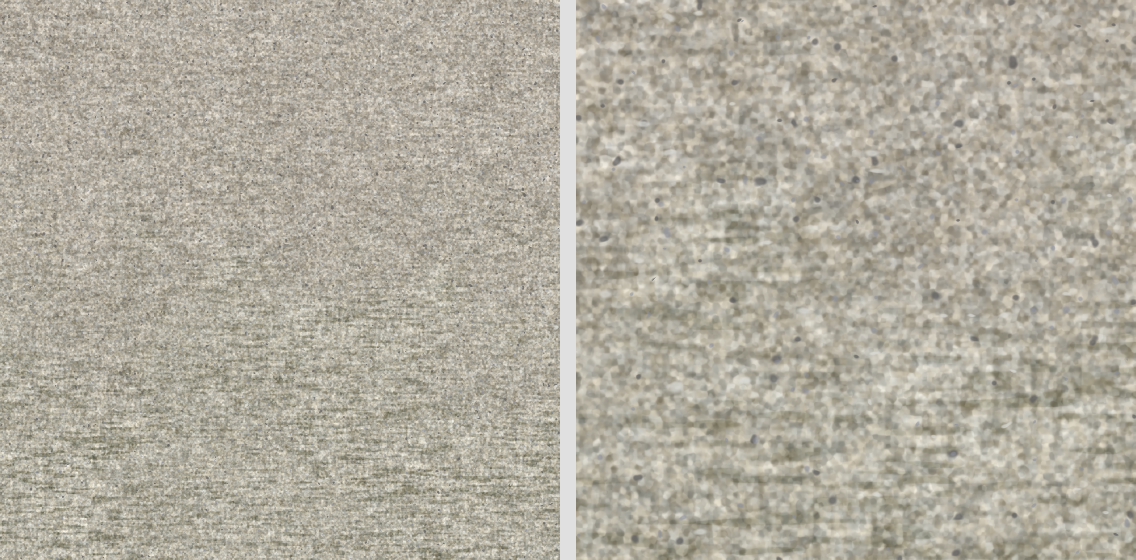
Left, the full canvas; right, a detail of the centre.
A WebGL 2 fragment shader for this texture:

```glsl
#version 300 es
precision highp float;
// Weathered oatmeal cloth: soft cellular grain in warm greys, crossed by
// stretched cells that read as horizontal and vertical threads. Worn patches
// lower down strengthen the threads; dark, blue and pale flecks lie on top.
uniform vec2 u_resolution;
out vec4 fragColor;

vec3 hash3(vec2 p) {
    vec3 q = fract(p.xyx * vec3(0.1031, 0.1030, 0.0973));
    q += dot(q, q.yxz + 33.33);
    return fract((q.xxy + q.yzz) * q.zyx);
}

// Three random tones per cell, blended softly between jittered centres.
vec3 cellTone(vec2 p) {
    vec2 cell = floor(p);
    vec3 sum = vec3(0.0);
    float total = 0.0;
    for (int y = -1; y <= 1; y++) {
        for (int x = -1; x <= 1; x++) {
            vec2 id = cell + vec2(x, y);
            vec2 offset = id + 0.15 + 0.7 * hash3(id + 57.0).xy - p;
            float weight = exp(-6.0 * dot(offset, offset));
            sum += weight * hash3(id);
            total += weight;
        }
    }
    return sum / total;
}

// Coverage of sparse round flecks, at most one in each cell.
float flecks(vec2 p, float chance) {
    vec2 id = floor(p);
    vec3 rnd = hash3(id + 211.0);
    vec2 centre = 0.3 + 0.4 * rnd.xy;
    float radius = mix(0.10, 0.26, hash3(id + 419.0).x);
    float dist = length(fract(p) - centre);
    return step(rnd.z, chance) * (1.0 - smoothstep(radius * 0.4, radius * 1.2, dist));
}

void main() {
    vec2 uv = gl_FragCoord.xy / u_resolution.y;

    // Broad patches: where threads are exposed and where the cloth is tinted.
    vec3 cloud = 0.5 * cellTone(uv * 4.0 + 3.0) + 0.5 * cellTone(uv * 11.0 + 40.0);
    float lower = 1.0 - smoothstep(0.2, 0.8, uv.y + 0.5 * (cloud.x - 0.5));
    float worn = mix(0.55, 1.0, lower) * mix(0.4, 1.6, cloud.y);

    // Grain and threads, each centred on zero.
    vec3 grain = cellTone(uv * 265.0) - 0.5;
    vec3 fine = cellTone(uv * 400.0 + 17.0) - 0.5;
    vec3 clump = cellTone(uv * vec2(95.0, 140.0) + 9.0) - 0.5;
    vec3 weft = cellTone(uv * vec2(32.0, 240.0) + 71.0) - 0.5;
    vec3 warp = cellTone(uv * vec2(230.0, 42.0) + 133.0) - 0.5;
    float weave = sin(uv.y * 942.0 + 2.0 * clump.z) * sin(uv.x * 880.0 + 2.0 * clump.y);

    float tone = 0.21 * grain.x + 0.12 * fine.x + 0.075 * clump.x;
    tone += worn * (0.15 * weft.x + 0.09 * warp.x) + 0.012 * weave;
    tone += 0.03 * (cloud.z - 0.5);
    vec3 colour = vec3(0.696, 0.676, 0.626) + tone;

    // Faintly warm and cool grains, a little pinker above and greener below.
    colour += vec3(0.022, 0.0, -0.032) * (grain.y + 0.6 * clump.y);
    colour += mix(vec3(0.003, -0.002, 0.001), vec3(-0.003, 0.002, -0.003), lower);

    // Olive stains follow dark threads; chalky wear gathers in small patches.
    float stain = smoothstep(0.12, 0.35, -weft.x - 0.4 * clump.x) * worn * lower;
    colour -= vec3(0.045, 0.040, 0.055) * stain;
    float chalk = smoothstep(0.66, 0.88, cellTone(uv * vec2(24.0, 36.0) + 88.0).x);
    colour += vec3(0.03, 0.032, 0.036) * chalk * (0.8 + 2.5 * grain.z);

    // Mineral flecks, then pale lint drawn out along the weft.
    vec2 warped = uv + 0.004 * clump.yz;
    float dark = flecks(warped * 85.0, mix(0.13, 0.06, lower));
    float blue = flecks(warped * 105.0 + 31.0, 0.09);
    float pale = flecks(warped * vec2(50.0, 95.0) + 67.0, 0.08);
    colour = mix(colour, vec3(0.36, 0.355, 0.36), 0.7 * dark);
    colour = mix(colour, vec3(0.55, 0.56, 0.61), 0.6 * blue);
    colour = mix(colour, vec3(0.86, 0.86, 0.84), 0.7 * pale);

    fragColor = vec4(clamp(colour, 0.0, 1.0), 1.0);
}
```
